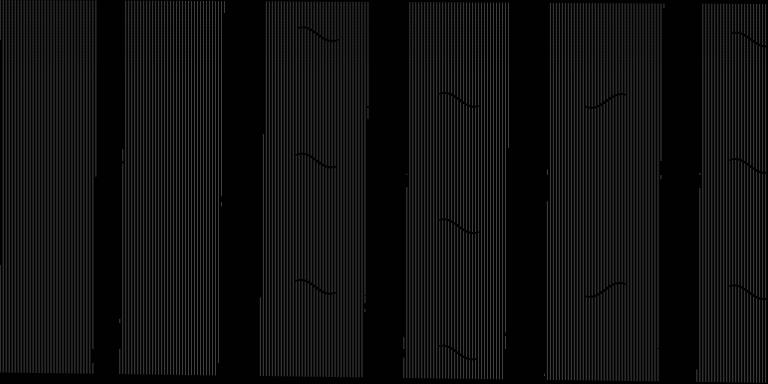
Write a WebGL 1 fragment shader that draws this pattern.

```glsl
precision highp float;

// Six dark panels ruled with thin vertical grey lines on near-black.
// Panel sides lean slightly, so the rules along them start and stop in steps;
// rows of small S-shaped strokes interrupt the rules of the last four panels.

uniform vec2 u_resolution;

// All lengths are in canvas heights; depth is measured down from the top.
const vec3 GROUND = vec3(0.003);
const vec3 LINE_COLOR = vec3(0.285);
const float LINE_PERIOD = 0.0077865;
const float LINE_DUTY = 0.3;
const float FIRST_LINE = 0.0005;

// Panel sides at the top, for panels 0-2 and 3-5.
const vec3 LEFT_A = vec3(-0.005, 0.3266, 0.6913);
const vec3 LEFT_B = vec3(1.0667, 1.4336, 1.8303);
const vec3 RIGHT_A = vec3(0.2576, 0.5846, 0.9635);
const vec3 RIGHT_B = vec3(1.3312, 1.7290, 2.0830);
const float LEAN = 0.0165;
const float TOP_SLOPE = 0.0052;
const float BOTTOM_DEPTH = 0.970;
const float BOTTOM_SLOPE = 0.0135;

// Stroke direction (0 is none), depth of the first stroke, and pitch.
const vec3 TILT_A = vec3(0.0, 0.0, 1.0);
const vec3 TILT_B = vec3(1.0, -1.0, 1.0);
const vec3 FIRST_A = vec3(0.089);
const vec3 FIRST_B = vec3(0.260, 0.263, 0.103);
const vec3 PITCH_A = vec3(0.329);
const vec3 PITCH_B = vec3(0.329, 0.492, 0.329);
const float STROKE_REACH = 0.054;
const float STROKE_RISE = 0.018;
const float STROKE_THICKNESS = 0.0078;

// Wear: broken side rules, a worn first edge and faint rows at the top.
const float FRAYING = 0.0021;
const float FRAY_LENGTH = 0.035;
const float WORN_EDGE = 0.020;
const float ROW_PERIOD = 0.0078125;
const float ROW_DIMMING = 0.14;
const float ROW_FADE_DEPTH = 0.23;

float hash(vec2 p) {
    return fract(sin(dot(p, vec2(127.1, 311.7))) * 43758.5453);
}

float stripeIntegral(float t, float duty) {
    return floor(t) * duty + min(fract(t), duty);
}

// Square wave averaged over one pixel of the given width in periods.
float stripes(float t, float duty, float width) {
    float before = stripeIntegral(t - 0.5 * width, duty);
    return (stripeIntegral(t + 0.5 * width, duty) - before) / width;
}

// Antialiased test for a positive signed distance.
float inside(float distance, float softness) {
    return clamp(distance / softness + 0.5, 0.0, 1.0);
}

// Dark S-curve, repeated down the panel; x is relative to its middle.
float strokes(float x, float depth, float tilt, float first, float pitch, float px) {
    float y = mod(depth - first + 0.5 * pitch, pitch) - 0.5 * pitch;
    float curve = tilt * STROKE_RISE * sin(x / STROKE_REACH * 2.2);
    float taper = 1.0 - 0.5 * abs(x) / STROKE_REACH;
    float body = inside(0.5 * STROKE_THICKNESS * taper - abs(y - curve), px);
    return body * step(abs(x), STROKE_REACH) * abs(tilt);
}

// Which parts of the rule at this centre are drawn, over three panels.
float panels(float center, float depth, float fray, vec3 left, vec3 right,
             vec3 tilt, vec3 first, vec3 pitch, float worn, float px) {
    float lean = LEAN * depth + fray;
    float softness = LEAN * px;
    float lit = 0.0;
    for (int i = 0; i < 3; i++) {
        float wear = i == 0 ? worn * sin(3.14159 * clamp(depth, 0.0, 1.0)) : 0.0;
        float body = inside(center - left[i] + lean - wear, softness)
                   * inside(right[i] - lean - center, softness);
        float middle = 0.5 * (left[i] + right[i] - LEAN * depth);
        float cut = strokes(center - middle, depth, tilt[i], first[i], pitch[i], px);
        lit = max(lit, body * (1.0 - cut));
    }
    return lit;
}

void main() {
    float px = 1.0 / u_resolution.y;
    float x = gl_FragCoord.x * px;
    float depth = 1.0 - gl_FragCoord.y * px;

    // Nearest rule and its coverage of this pixel.
    float t = (x - FIRST_LINE) / LINE_PERIOD;
    float id = floor(t + 0.5);
    float center = id * LINE_PERIOD + FIRST_LINE;
    float ink = stripes(t + 0.5 * LINE_DUTY, LINE_DUTY, px / LINE_PERIOD);

    // Panel outlines and strokes, decided per rule.
    float fray = (hash(vec2(id, floor(depth / FRAY_LENGTH))) - 0.5) * FRAYING;
    float lit = max(
        panels(center, depth, fray, LEFT_A, RIGHT_A, TILT_A, FIRST_A, PITCH_A, WORN_EDGE, px),
        panels(center, depth, fray, LEFT_B, RIGHT_B, TILT_B, FIRST_B, PITCH_B, 0.0, px));
    lit *= inside(depth - TOP_SLOPE * center, px);
    lit *= inside(BOTTOM_DEPTH + BOTTOM_SLOPE * center - depth, px);
    ink *= lit;

    // Fine horizontal rows that fade out below the top.
    float rows = stripes(depth / ROW_PERIOD, 0.5, px / ROW_PERIOD);
    float rowFade = 1.0 - smoothstep(0.1, ROW_FADE_DEPTH, depth);
    ink *= 1.0 - ROW_DIMMING * rows * rowFade;

    gl_FragColor = vec4(mix(GROUND, LINE_COLOR, ink), 1.0);
}
```
